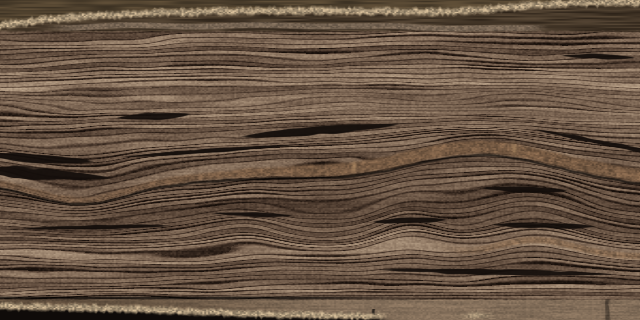
A WebGL 1 fragment shader for this texture:

```glsl
precision highp float;
uniform vec2 u_resolution;

float hash(vec2 p) {
  return fract(sin(dot(p, vec2(127.1, 311.7))) * 43758.5453);
}

float noise(vec2 p) {
  vec2 i = floor(p), f = fract(p);
  f = f * f * (3.0 - 2.0 * f);
  return mix(mix(hash(i), hash(i + vec2(1, 0)), f.x),
             mix(hash(i + vec2(0, 1)), hash(i + vec2(1, 1)), f.x), f.y);
}

float bump(float x, float center, float width) {
  float d = (x - center) / width;
  return exp(-d * d);
}

float remap(float v, float a, float b, float c, float d) {
  return mix(c, d, (v - a) / (b - a));
}

// Tapered opening between two sheets, tilted by slope
float lens(vec2 p, vec2 center, float halfLength, float halfHeight, float slope) {
  vec2 d = p - center;
  float t = clamp(1.0 - d.x * d.x / (halfLength * halfLength), 0.0, 1.0);
  float h = halfHeight * t * (0.6 + 0.6 * noise(p * vec2(20.0, 60.0)));
  float off = abs(d.y - slope * d.x);
  return (1.0 - smoothstep(h - 0.002, h + 0.003, off)) * smoothstep(0.0, 0.3, t);
}

float strip(float d, float halfWidth, float soft) {
  return 1.0 - smoothstep(halfWidth - soft, halfWidth + soft, abs(d));
}

vec3 paper(float t) {
  return mix(vec3(0.095, 0.062, 0.043), vec3(0.68, 0.59, 0.495), t)
       - vec3(0.0, 0.07, 0.08) * t * (1.0 - t);
}

void main() {
  vec2 p = gl_FragCoord.xy / u_resolution.y;
  p.y = 1.0 - p.y;
  float x = p.x, y = p.y, soft = 1.0 / u_resolution.y;
  float grain = noise(p * vec2(170.0, 230.0));
  float fiber = noise(p * vec2(12.0, 210.0));

  // Guide curves that bend the stack
  float upper = 0.385 - 0.035 * bump(x, 1.3, 0.45) + 0.012 * bump(x, 0.2, 0.25);
  float band = 0.56 + 0.065 * bump(x, 0.25, 0.2) - 0.02 * bump(x, 0.85, 0.25)
             - 0.1 * bump(x, 1.5, 0.35);
  float lower = 0.745 - 0.03 * bump(x, 0.78, 0.13) - 0.05 * bump(x, 1.28, 0.13)
              - 0.075 * bump(x, 1.67, 0.19);
  float s;
  if (y < upper) s = remap(y, 0.09, upper, 0.09, 0.37);
  else if (y < band) s = remap(y, upper, band, 0.37, 0.54);
  else if (y < lower) s = remap(y, band, lower, 0.54, 0.73);
  else s = remap(y, lower, 0.93, 0.73, 0.93);

  // Sheets of uneven thickness
  float sheet = s * 74.0 + 2.2 * noise(vec2(x * 3.0, s * 16.0))
              + 1.6 * noise(vec2(s * 30.0, 4.0)) + 0.5 * noise(vec2(x * 9.0, s * 40.0));
  float id = floor(sheet), f = fract(sheet);
  float open = noise(vec2(x * 3.2 + hash(vec2(id, 3.0)) * 40.0, id * 7.3));
  float gape = smoothstep(0.45, 0.95, open);
  float gap = 0.1 + 0.45 * gape;
  float lit = smoothstep(0.0, 0.2, f) * (1.0 - smoothstep(0.88 - gap, 1.05 - gap * 0.5, f));
  float tone = 0.615 + 0.3 * (hash(vec2(id, 1.0)) - 0.5)
             + 0.26 * (noise(vec2(x * 4.0, id * 3.0)) - 0.5);
  tone += 0.12 * bump(y, 0.3, 0.06) - 0.05 * bump(y, 0.13, 0.05)
        + 0.03 * bump(y, 0.88, 0.04) - 0.04 * bump(y, 0.62, 0.1);
  float contrast = (0.5 + 0.45 * gape) * (1.0 - 0.4 * bump(y, 0.3, 0.05));
  tone *= mix(1.0 - contrast, 1.06, lit);
  tone += 0.16 * (fiber - 0.5) + 0.2 * (grain - 0.5);
  vec3 col = paper(max(tone, 0.0));

  // Pale folded sheet under the upper guide
  float pale = strip(y - upper + 0.014, 0.012, 0.005) * smoothstep(0.7, 1.2, x);
  col = mix(col, paper(0.68 + 0.2 * (grain - 0.5)), 0.6 * pale);

  // Thick brown bands
  float thick = 0.010 + 0.010 * smoothstep(0.4, 1.3, x) + 0.005 * (noise(p * 28.0) - 0.5);
  float shade = 0.7 + 0.35 * grain + 0.3 * noise(p * 75.0);
  col *= 1.0 - 0.6 * strip(y - band - thick - 0.005, 0.004, 0.003);
  col = mix(col, vec3(0.47, 0.36, 0.265) * shade,
            mix(0.6, 0.9, smoothstep(0.3, 0.8, x)) * strip(y - band, thick, 0.003 + soft));
  float second = lower + 0.055 + 0.025 * bump(x, 1.67, 0.25);
  col = mix(col, vec3(0.51, 0.4, 0.3) * shade,
            0.75 * strip(y - second, 0.010, 0.004) * smoothstep(1.3, 1.6, x));
  float fray = bump(x, 1.107, 0.006) + bump(x, 1.607, 0.007);
  col = mix(col, vec3(0.70, 0.56, 0.4), 0.6 * fray * bump(y, band - 0.004, 0.016));

  // Deep openings
  float dark = lens(p, vec2(0.48, 0.363), 0.12, 0.011, -0.05)
    + lens(p, vec2(1.0, 0.408), 0.26, 0.014, -0.08)
    + lens(p, vec2(0.12, 0.495), 0.18, 0.013, 0.06)
    + lens(p, vec2(0.08, 0.540), 0.28, 0.018, 0.06)
    + lens(p, vec2(0.65, 0.472), 0.28, 0.006, -0.07)
    + lens(p, vec2(1.87, 0.177), 0.12, 0.008, 0.03)
    + lens(p, vec2(0.30, 0.710), 0.24, 0.007, -0.02)
    + lens(p, vec2(0.79, 0.670), 0.13, 0.007, 0.03)
    + lens(p, vec2(1.28, 0.690), 0.12, 0.009, -0.03)
    + lens(p, vec2(1.64, 0.592), 0.14, 0.009, 0.03)
    + lens(p, vec2(1.70, 0.705), 0.17, 0.009, 0.02)
    + lens(p, vec2(1.55, 0.850), 0.38, 0.009, 0.02)
    + lens(p, vec2(1.90, 0.450), 0.24, 0.008, 0.20);
  col = mix(col, vec3(0.07, 0.048, 0.037), 0.93 * min(dark, 1.0));

  // Upper board, loose leaf and ragged cream edge
  float ragged = 0.009 * (noise(p * vec2(120.0, 40.0)) - 0.5);
  float edge = 0.03 + 0.05 * exp(-x * 3.2) - 0.022 * smoothstep(1.4, 1.85, x)
             + 0.006 * bump(x, 1.3, 0.25);
  vec3 hollow = mix(vec3(0.17, 0.13, 0.09), vec3(0.4, 0.33, 0.25), fiber * 0.8);
  col = mix(hollow, col, smoothstep(0.093, 0.103, y + 0.5 * ragged));
  float leaf = strip(y - 0.084 + 0.012 * (noise(vec2(x * 5.0, 2.0)) - 0.5), 0.009, 0.003);
  leaf *= smoothstep(0.12, 0.25, x) * (1.0 - smoothstep(1.65, 1.72, x));
  col = mix(col, vec3(0.5, 0.43, 0.36) * (0.8 + 0.4 * grain), 0.85 * leaf);
  vec3 board = vec3(0.31, 0.255, 0.18) * (0.75 + 0.5 * fiber);
  col = mix(board, col, smoothstep(edge - 0.008, edge, y));
  vec3 cream = vec3(0.70, 0.62, 0.5) * (0.7 + 0.55 * grain);
  col = mix(col, cream, strip(y - edge + ragged, 0.010, 0.004 + soft));

  // Lower board with worn edge, cracks and shadow
  vec3 base = mix(vec3(0.38, 0.31, 0.24), vec3(0.51, 0.43, 0.35), smoothstep(0.2, 1.2, x));
  base *= 0.82 + 0.2 * fiber + 0.18 * grain;
  float crack = strip(x - 1.17 - ragged, 0.004, 0.003) * step(0.965, y)
              + 0.6 * strip(x - 1.9 - ragged, 0.006, 0.004);
  base *= 1.0 - 0.65 * min(crack, 1.0);
  float worn = 0.958 + 0.029 * smoothstep(0.0, 1.15, x);
  float left = 1.0 - smoothstep(1.17, 1.22, x);
  base = mix(base, vec3(0.06, 0.045, 0.035), left * smoothstep(worn, worn + 0.012, y));
  base = mix(base, cream, strip(y - worn + ragged, 0.009, 0.004 + soft)
             * max(left, 0.8 * bump(x, 1.49, 0.04)));
  col = mix(col, base, smoothstep(0.932, 0.939, y + 0.3 * ragged));
  col *= 1.0 - 0.65 * strip(y - 0.931, 0.004, 0.003) * (1.0 - smoothstep(0.9, 1.4, x));

  gl_FragColor = vec4(clamp(col, 0.0, 1.0), 1.0);
}
```
